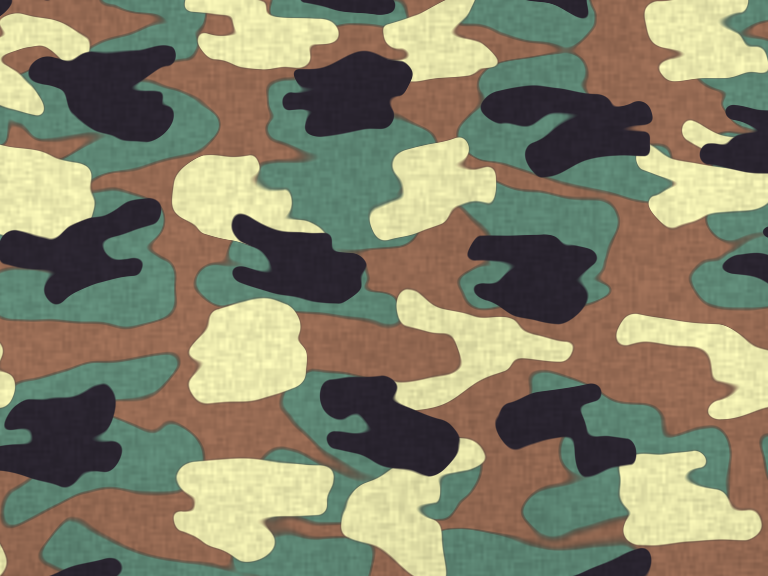
Reproduce this pattern procedurally as a WebGL 1 fragment shader.

```glsl
precision highp float;
// Four-colour woodland camouflage on woven cloth, seen slightly from below.
// Each colour is a layer of patches on a jittered grid; a patch is a smooth
// union of staggered, tapered strokes whose outline is warped by noise.

uniform vec2 u_resolution;

const vec3 BROWN = vec3(0.58, 0.41, 0.32);
const vec3 GREEN = vec3(0.36, 0.52, 0.45);
const vec3 CREAM = vec3(0.91, 0.90, 0.67);
const vec3 BLACK = vec3(0.16, 0.14, 0.18);
const vec3 SEAM = vec3(0.36, 0.32, 0.27);

const vec2 CELL = vec2(0.46, 0.31);            // grid spacing of patches
const vec2 JITTER = vec2(0.16, 0.09);          // wander of patch centres
const vec2 GREEN_STROKE = vec2(0.115, 0.043);  // half length, radius
const vec2 CREAM_STROKE = vec2(0.078, 0.027);
const vec2 BLACK_STROKE = vec2(0.077, 0.025);
const float STAGGER = 0.15;                    // sideways shift of strokes
const float TILT = 0.75;                       // range of stroke slopes
const float BLEND = 0.028;                     // roundness of inner corners
const float WARP = 0.055;
const float FINE_WARP = 0.014;
const float SOFTNESS = 0.0018;
const float SEAM_WIDTH = 0.0026;
const float WEAVE = 0.10;
const float PERSPECTIVE = 0.22;

vec2 hash2(vec2 p) {
  vec3 q = fract(p.xyx * vec3(0.1031, 0.1030, 0.0973));
  q += dot(q, q.yzx + 33.33);
  return fract((q.xx + q.yz) * q.zy);
}

// Value noise centred on zero
float noise(vec2 p) {
  vec2 i = floor(p);
  vec2 f = fract(p);
  f = f * f * (3.0 - 2.0 * f);
  float low = mix(hash2(i).x, hash2(i + vec2(1.0, 0.0)).x, f.x);
  float high = mix(hash2(i + vec2(0.0, 1.0)).x, hash2(i + 1.0).x, f.x);
  return mix(low, high, f.y) - 0.5;
}

vec2 noise2(vec2 p) {
  return vec2(noise(p), noise(p + vec2(37.2, 71.7)));
}

float smoothMin(float a, float b) {
  float h = max(BLEND - abs(a - b), 0.0) / BLEND;
  return min(a, b) - 0.25 * BLEND * h * h;
}

// Distance to a capsule whose radius changes from one end to the other
float taperedStroke(vec2 p, vec2 halfAxis, vec2 radii) {
  float t = clamp(0.5 + 0.5 * dot(p, halfAxis) / dot(halfAxis, halfAxis), 0.0, 1.0);
  return length(p - halfAxis * (2.0 * t - 1.0)) - mix(radii.x, radii.y, t);
}

// Signed distance to one layer of patches
float patches(vec2 p, vec2 stroke, float seed) {
  p += WARP * noise2(p * vec2(6.0, 9.0) + seed);
  p += FINE_WARP * noise2(p * vec2(19.0, 25.0) + seed);
  vec2 home = floor(p / CELL);
  float d = 1.0;
  for (int j = -1; j <= 1; j++) {
    for (int i = -1; i <= 1; i++) {
      vec2 id = home + vec2(float(i), float(j));
      vec2 key = id + seed;
      vec2 center = (id + 0.5) * CELL + JITTER * (hash2(key) - 0.5);
      for (int k = -1; k <= 1; k++) {
        float row = float(k);
        vec2 shape = hash2(key + 13.7 * (row + 2.0));
        vec2 place = hash2(key + 29.3 * (row + 2.0));
        vec2 offset = vec2(STAGGER * (place.x - 0.5), 1.9 * stroke.y * row);
        vec2 axis = stroke.x * mix(0.6, 1.4, shape.x) * vec2(1.0, TILT * (place.y - 0.5));
        vec2 radii = stroke.y * mix(vec2(0.65, 1.35), vec2(1.35, 0.65), shape.y);
        d = smoothMin(d, taperedStroke(p - center - offset, axis, radii));
      }
    }
  }
  return d;
}

float cover(float d) {
  float w = max(SOFTNESS, 0.8 / u_resolution.y);
  return 1.0 - smoothstep(-w, w, d);
}

void main() {
  vec2 uv = gl_FragCoord.xy / u_resolution.y;
  float middle = 0.5 * u_resolution.x / u_resolution.y;

  // Patches shrink towards the far, upper edge
  vec2 p = vec2((uv.x - middle) * (1.0 + PERSPECTIVE * uv.y),
                uv.y * (1.0 + 0.5 * PERSPECTIVE * uv.y)) + vec2(4.0, 3.0);

  // Dye layers, from the ground colour up
  float greenEdge = patches(p, GREEN_STROKE, 11.0);
  vec3 color = mix(BROWN, GREEN, cover(greenEdge));
  color = mix(color, SEAM, 0.7 * cover(abs(greenEdge) - SEAM_WIDTH));
  float creamEdge = patches(p + 0.5 * CELL, CREAM_STROKE, 47.0);
  color = mix(color, SEAM, 0.4 * cover(abs(creamEdge) - SEAM_WIDTH));
  color = mix(color, CREAM, cover(creamEdge));
  color = mix(color, BLACK, cover(patches(p, BLACK_STROKE, 83.0)));

  // Crossing threads and soft, uneven light
  float threads = noise(uv * vec2(60.0, 190.0)) + noise(uv * vec2(190.0, 60.0) + 9.0);
  float light = 1.0 + 0.08 * noise(uv * 2.5) + WEAVE * threads;
  gl_FragColor = vec4(color * light, 1.0);
}
```
